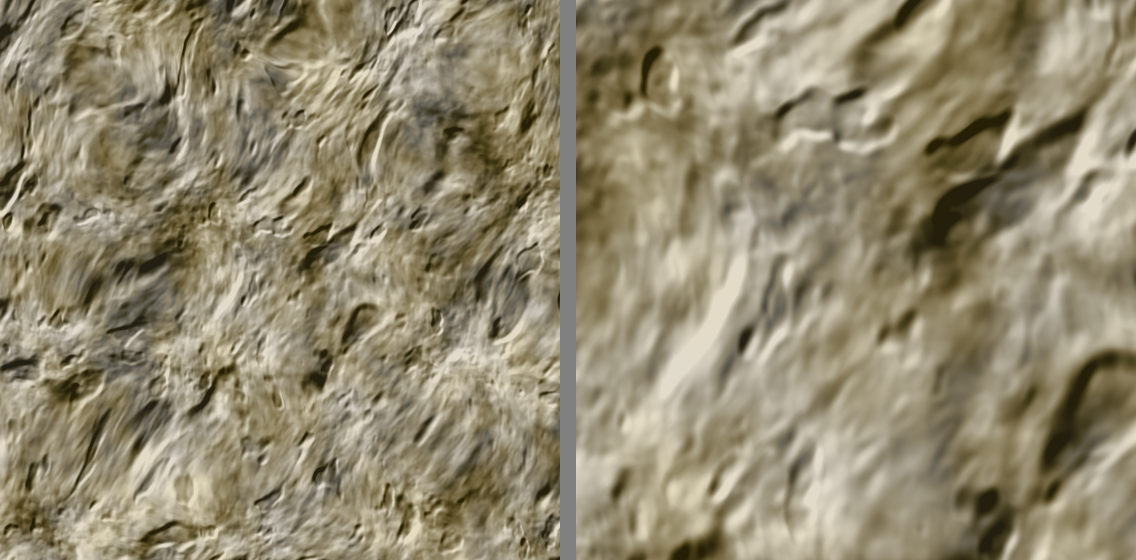
Left: the whole. Right: its middle third, enlarged.
This texture is drawn by a Shadertoy shader. Its source:

```glsl
// Weathered limestone: a rough, pitted rock face with steep diagonal ridges.
// Folded gradient noise forms a height field, lit from the upper left;
// the light and the depth of cavities then pick a colour from a stone ramp.

const vec3 PIT_BLACK  = vec3(0.14, 0.12, 0.05);
const vec3 DEEP_BROWN = vec3(0.27, 0.24, 0.12);
const vec3 OCHRE      = vec3(0.43, 0.38, 0.25);
const vec3 SHADE_GREY = vec3(0.40, 0.38, 0.31);
const vec3 STONE      = vec3(0.55, 0.51, 0.40);
const vec3 PALE_STONE = vec3(0.65, 0.62, 0.53);
const vec3 CREAM      = vec3(0.78, 0.75, 0.67);
const vec3 HIGHLIGHT  = vec3(0.89, 0.86, 0.78);

const vec2 LIGHT_DIR = vec2(-0.64, 0.77);
const vec2 GRAIN_DIR = vec2(0.45, 0.89);

vec2 hash22(vec2 p) {
    vec3 q = fract(vec3(p.xyx) * vec3(0.1031, 0.1030, 0.0973));
    q += dot(q, q.yzx + 33.33);
    return fract((q.xx + q.yz) * q.zy);
}

float cornerSlope(vec2 cell, vec2 offset, vec2 corner) {
    return dot(hash22(cell + corner) * 2.0 - 1.0, offset - corner);
}

// Gradient noise, centred on zero
float noise(vec2 p) {
    vec2 cell = floor(p), f = p - cell;
    vec2 u = f * f * f * (f * (f * 6.0 - 15.0) + 10.0);
    float low  = mix(cornerSlope(cell, f, vec2(0, 0)), cornerSlope(cell, f, vec2(1, 0)), u.x);
    float high = mix(cornerSlope(cell, f, vec2(0, 1)), cornerSlope(cell, f, vec2(1, 1)), u.x);
    return mix(low, high, u.y);
}

// Bends the plane and stretches it along the grain of the rock
vec2 rockSpace(vec2 p, vec2 grain) {
    vec2 bend = vec2(noise(p * 5.0 + 31.0), noise(p * 5.0 + 57.0));
    p += 0.07 * bend;
    vec2 across = vec2(grain.y, -grain.x);
    return vec2(dot(p, across) * 1.2, dot(p, grain) * 0.78) + 7.0;
}

// Scattered hollows: 1 inside, 0 on the open face
float pits(vec2 q, float scale) {
    float ragged = noise(q * scale) + 0.25 * noise(q * scale * 3.1 + 19.0);
    return smoothstep(0.16, 0.40, ragged);
}

// Sharp folded crests over five octaves, cut by pits
float rockHeight(vec2 q) {
    float height = -0.022 * pits(q, 10.0) - 0.011 * pits(q + 40.0, 21.0);
    float frequency = 5.0, slope = 0.36;
    mat2 turn = mat2(0.96, 0.28, -0.28, 0.96);
    vec2 r = q;
    for (int i = 0; i < 5; i++) {
        float n = noise(r * frequency + float(i) * 17.0);
        float crest = -sqrt(n * n + 0.002);
        height += mix(n, crest, 0.6) * slope / frequency;
        r = turn * r;
        frequency *= 2.0;
        slope = i < 2 ? slope * 1.25 : slope * 0.95;
    }
    return height;
}

// Broad and small hollows that receive less light
float cavityTone(vec2 q) {
    float tone = 0.0, frequency = 3.5, weight = 1.1;
    for (int i = 0; i < 5; i++) {
        tone += weight * noise(q * frequency + 83.0 + float(i) * 11.0);
        frequency *= 2.1;
        weight = i < 1 ? weight * 1.5 : weight * 0.85;
    }
    return tone - 0.9 * pits(q, 10.0) - 0.6 * pits(q + 40.0, 21.0);
}

float rise(float a, float b, float x) {
    return clamp((x - a) / (b - a), 0.0, 1.0);
}

// Colour ramp over brightness; greyness cools the shadows
vec3 stoneColour(float tone, float greyness) {
    vec3 shadow = mix(OCHRE, SHADE_GREY, greyness);
    vec3 c = mix(PIT_BLACK, DEEP_BROWN, rise(0.10, 0.24, tone));
    c = mix(c, shadow, rise(0.24, 0.38, tone));
    c = mix(c, STONE, rise(0.38, 0.51, tone));
    c = mix(c, PALE_STONE, rise(0.51, 0.62, tone));
    c = mix(c, CREAM, rise(0.62, 0.75, tone));
    return mix(c, HIGHLIGHT, rise(0.75, 0.90, tone));
}

void mainImage(out vec4 fragColor, in vec2 fragCoord) {
    vec2 p = fragCoord / iResolution.y;
    vec2 q = rockSpace(p, GRAIN_DIR);

    // Slope towards the light
    float reach = 0.005;
    vec2 lit = rockSpace(p + LIGHT_DIR * reach, GRAIN_DIR);
    float slope = (rockHeight(q) - rockHeight(lit)) / reach;

    // Brightness, slightly darker towards the top
    float tone = 0.55 + 0.19 * (slope + cavityTone(q));
    tone += 0.07 * (0.5 - p.y) + 0.03 * noise(p * 130.0);

    // Patches of cool grey and warm ochre
    float tint = noise(p * 6.0 + 5.0) + 0.7 * noise(p * 19.0 + 3.0);
    vec3 colour = stoneColour(tone, smoothstep(-0.2, 0.25, tint));
    colour += vec3(-0.01, -0.002, 0.03) * clamp(tint * 2.5, -1.0, 1.0);

    fragColor = vec4(colour, 1.0);
}
```
